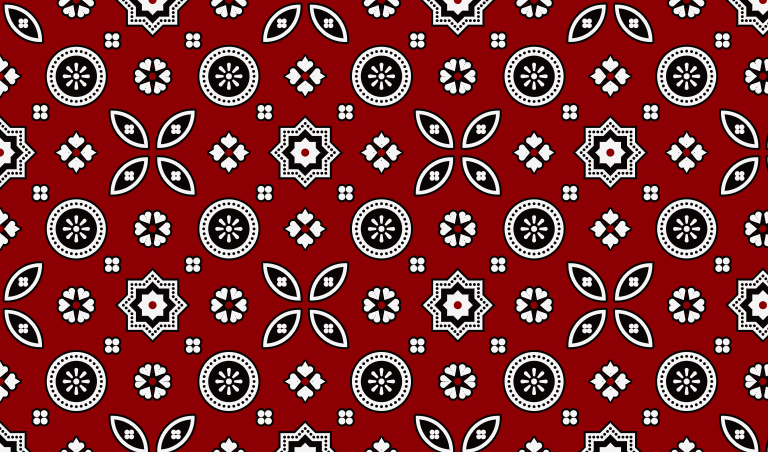
A Shadertoy shader for this pattern:

```glsl
// Bandana print: leaf crosses, eight-pointed stars, dotted medallions and small
// blossoms on a red ground. Each motif is a distance field folded by symmetry,
// then placed on its own lattice with the origin at the upper left.

#define STEPS_ACROSS 10.066   // lattice steps over the canvas width
#define PITCH 114.5           // design units per lattice step
#define OUTLINE 3.1           // dark line around every motif
#define DOT_RADIUS 2.1
#define RING_DOTS 32.0
#define CLOVER_OFFSET 60.7    // clover distance from the star centre, per axis
#define RED vec3(0.55, 0.0, 0.01)
#define DARK vec3(0.04, 0.02, 0.02)
#define LIGHT vec3(0.96)

const float TAU = 6.28318;
const float DIAG = 0.70711;
float pixel;                  // size of one pixel in design units

void paint(inout vec3 col, float d, vec3 ink) {
    col = mix(col, ink, clamp(0.5 - d / pixel, 0.0, 1.0));
}

// Fold the plane into one of n sectors centred on the x axis
vec2 foldAngle(vec2 p, float n) {
    float sector = TAU / n;
    float a = mod(atan(p.y, p.x) + 0.5 * sector, sector) - 0.5 * sector;
    return length(p) * vec2(cos(a), sin(a));
}

// Segment whose radius grows from ra to rb
float taper(vec2 p, vec2 a, vec2 b, float ra, float rb) {
    vec2 ab = b - a;
    float h = clamp(dot(p - a, ab) / dot(ab, ab), 0.0, 1.0);
    return length(p - a - h * ab) - mix(ra, rb, h);
}

// Union of a square and its diagonal twin
float octagram(vec2 p, float halfSide) {
    p = abs(p);
    return min(max(p.x, p.y), (p.x + p.y) * DIAG) - halfSide;
}

// Lens of two arcs with its tips on the x axis
float vesica(vec2 p, float halfLength, float halfWidth) {
    p = abs(p);
    float r = (halfLength * halfLength + halfWidth * halfWidth) / (2.0 * halfWidth);
    float k = r - halfWidth;
    return (p.x - halfLength) * k > p.y * halfLength
        ? length(p - vec2(halfLength, 0.0))
        : length(p + vec2(0.0, k)) - r;
}

float clover(vec2 p, float offset, float radius) {
    return length(abs(p) - offset) - radius;
}

void drawLeaves(inout vec3 col, vec2 p) {
    vec2 q = abs(p);
    vec2 axis = vec2(q.x + q.y, q.y - q.x) * DIAG - vec2(49.5, 0.0);
    float d = vesica(axis, 39.5, 17.5);
    paint(col, d - OUTLINE, DARK);
    paint(col, d, LIGHT);
    paint(col, d + 5.5, DARK);
    paint(col, clover(q - 49.5 * DIAG, 3.4, 3.8), LIGHT);
}

void drawStar(inout vec3 col, vec2 p) {
    paint(col, octagram(p, 37.0 + OUTLINE), DARK);
    paint(col, octagram(p, 37.0), LIGHT);
    // Dots stepped from each tip to the neighbouring notch
    vec2 f = foldAngle(p, 8.0);
    f.y = abs(f.y);
    vec2 tip = 31.0 * vec2(1.41421, 0.0), edge = 31.0 * vec2(-0.41421, 0.41421);
    float t = round(3.0 * clamp(dot(f - tip, edge) / dot(edge, edge), 0.0, 1.0)) / 3.0;
    paint(col, length(f - tip - t * edge) - DOT_RADIUS, DARK);
    // Nested heart of the star
    paint(col, octagram(p, 25.0), DARK);
    paint(col, octagram(p, 16.0), LIGHT);
    paint(col, length(p) - 6.0, RED);
    // Clovers at the four corners
    float d = clover(abs(p) - CLOVER_OFFSET, 5.5, 5.2);
    paint(col, d - OUTLINE, DARK);
    paint(col, d, LIGHT);
}

void drawMedallion(inout vec3 col, vec2 p) {
    float r = length(p);
    paint(col, r - 44.3 - OUTLINE, DARK);
    paint(col, r - 44.3, LIGHT);
    paint(col, length(foldAngle(p, RING_DOTS) - vec2(37.8, 0.0)) - DOT_RADIUS, DARK);
    paint(col, r - 31.0, DARK);
    float petal = taper(foldAngle(p, 8.0), vec2(9.5, 0.0), vec2(17.5, 0.0), 1.8, 2.9);
    paint(col, min(petal, r - 4.5), LIGHT);
}

void drawBlossom(inout vec3 col, vec2 p, bool hearts) {
    vec2 f = foldAngle(p, hearts ? 6.0 : 4.0);
    f.y = abs(f.y);
    float d = hearts
        ? taper(f, vec2(10.0, 0.0), vec2(21.5, 4.6), 0.8, 5.0)
        : min(taper(f, vec2(8.0, 0.0), vec2(18.0, 7.2), 1.5, 4.8),
              taper(f, vec2(19.0, 0.0), vec2(29.5, 0.0), 7.0, 0.4));
    paint(col, min(d - OUTLINE, length(p) - 13.0), DARK);
    paint(col, d, LIGHT);
    paint(col, length(p) - 5.5, RED);
}

void mainImage(out vec4 fragColor, in vec2 fragCoord) {
    pixel = STEPS_ACROSS * PITCH / iResolution.x;
    vec2 p = vec2(fragCoord.x, iResolution.y - fragCoord.y) * pixel;
    vec3 col = RED;

    // Leaves and stars alternate on the even lattice points
    vec2 big = round(p / (2.0 * PITCH));
    vec2 q = p - big * 2.0 * PITCH;
    if (mod(big.x + big.y, 2.0) < 0.5) drawLeaves(col, q);
    else drawStar(col, q);

    // Medallions sit on the odd points
    drawMedallion(col, mod(p, 2.0 * PITCH) - PITCH);

    // Blossoms fill the mixed points in two kinds
    vec2 cell = round(p / PITCH);
    if (mod(cell.x + cell.y, 2.0) > 0.5) {
        bool hearts = mod(cell.x, 2.0) < 0.5 ? mod(cell.x, 4.0) > 1.0 : mod(cell.y, 4.0) < 1.0;
        drawBlossom(col, p - cell * PITCH, hearts);
    }
    fragColor = vec4(col, 1.0);
}
```
